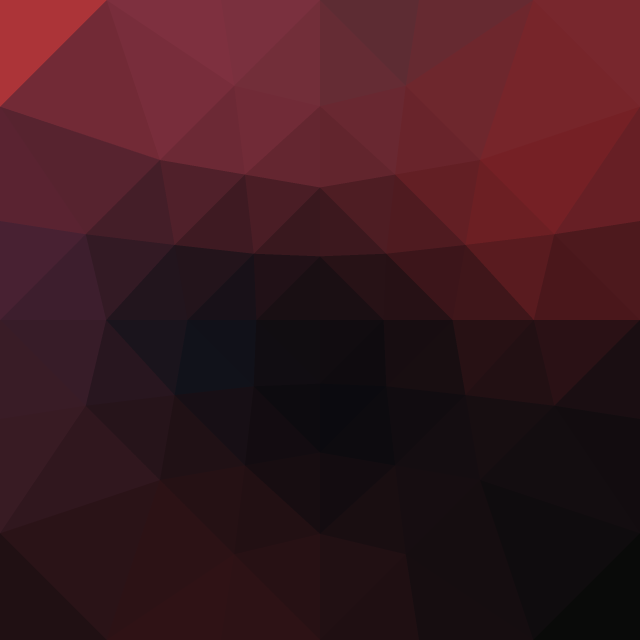
This background is drawn by a Shadertoy shader. Its source:

```glsl
// Faceted inside of a geodesic sphere, flat shaded in deep red, plum and near-black.

// Mixes a soft round glow into the colour.
vec3 glow(vec3 base, vec2 offset, float radius, float strength, vec3 tint) {
    return mix(base, tint, strength * exp(-dot(offset, offset) / (radius * radius)));
}

// Centre of the facet seen through point p: an octahedron face split in four, three times.
vec2 facetCentre(vec2 p) {
    vec3 ray = vec3(abs(p), 1.0);
    vec3 a = vec3(1, 0, 0), b = vec3(0, 1, 0), c = vec3(0, 0, 1);
    for (int level = 0; level < 3; level++) {
        vec3 ab = normalize(a + b), bc = normalize(b + c), ca = normalize(c + a);
        if (dot(ray, cross(ab, ca)) > 0.0) { b = ab; c = ca; }
        else if (dot(ray, cross(bc, ab)) > 0.0) { a = ab; c = bc; }
        else if (dot(ray, cross(ca, bc)) > 0.0) { a = ca; b = bc; }
        else { a = ab; b = bc; c = ca; }
    }
    vec3 centre = a + b + c;
    return centre.xy / centre.z * (2.0 * step(0.0, p) - 1.0);
}

// Smooth colour field, sampled once per facet.
vec3 lighting(vec2 q) {
    // Dark floor rising to red
    vec3 col = mix(vec3(0.07, 0.05, 0.065), vec3(0.43, 0.155, 0.19),
                   smoothstep(-0.05, 0.75, q.y));

    // Upper half: crimson right, rose left, dull centre, bright corner
    col = glow(col, q - vec2(0.70, 0.42), 0.45, 0.9, vec3(0.475, 0.125, 0.14));
    col = glow(col, q - vec2(-0.30, 0.95), 0.45, 0.9, vec3(0.51, 0.195, 0.26));
    col = glow(col, q - vec2(0.20, 0.95), 0.30, 0.9, vec3(0.35, 0.175, 0.20));
    col = glow(col, q - vec2(0.90, 0.90), 0.30, 0.8, vec3(0.49, 0.155, 0.17));
    col = glow(col, q - vec2(-1.0, 1.0), 0.25, 1.0, vec3(0.68, 0.205, 0.22));

    // Lower half: brown-red base and black corner
    col = glow(col, q - vec2(-0.40, -0.95), 0.70, 1.0, vec3(0.185, 0.072, 0.083));
    col = glow(col, q - vec2(1.0, -1.0), 0.45, 1.0, vec3(0.035, 0.038, 0.035));

    // Plum left side
    col = glow(col, q - vec2(-1.0, 0.08), 0.45, 0.9, vec3(0.28, 0.14, 0.215));
    col = glow(col, q - vec2(-0.92, 0.42), 0.20, 0.8, vec3(0.38, 0.14, 0.20));
    col = glow(col, q - vec2(-0.95, -0.35), 0.30, 0.9, vec3(0.235, 0.11, 0.145));

    // Cold hollow around the middle
    col = glow(col, q - vec2(-0.35, -0.09), 0.20, 0.9, vec3(0.06, 0.078, 0.115));
    return glow(col, q - vec2(0.06, -0.28), 0.30, 1.0, vec3(0.042, 0.04, 0.057));
}

void mainImage(out vec4 fragColor, in vec2 fragCoord) {
    // Nine samples per pixel smooth the facet edges
    vec3 total = vec3(0.0);
    for (int i = 0; i < 9; i++) {
        vec2 jitter = vec2(i % 3 - 1, i / 3 - 1) / 3.0;
        vec2 p = (2.0 * (fragCoord + jitter) - iResolution.xy) / iResolution.y;
        total += lighting(facetCentre(p));
    }
    fragColor = vec4(total / 9.0, 1.0);
}
```
